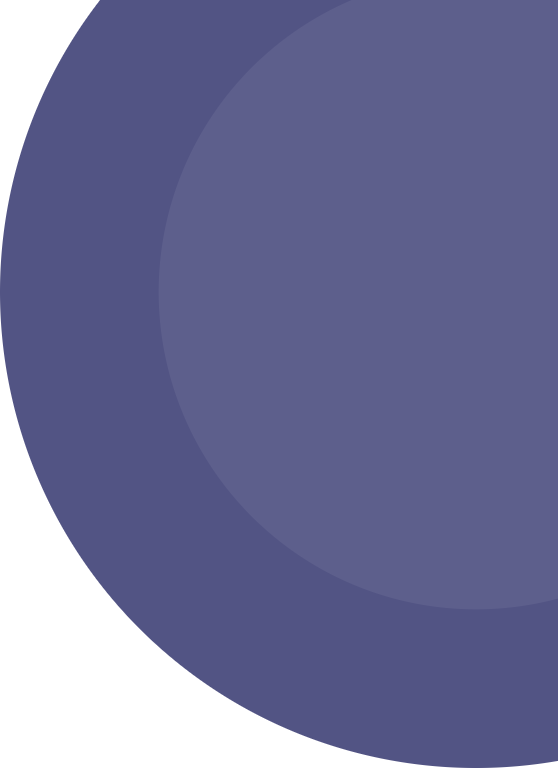
A WebGL 1 fragment shader for this background:

```glsl
precision highp float;
// Two concentric muted indigo discs, cropped at the top and right, on white.

uniform vec2 u_resolution;

const vec3 PAPER = vec3(1.0);
const vec3 OUTER_INDIGO = vec3(0.322, 0.329, 0.518);
const vec3 INNER_INDIGO = vec3(0.365, 0.373, 0.549);

// Outer radius in canvas heights; the disc touches the left and bottom edges.
const float OUTER_RADIUS = 0.6198;
const float INNER_RADIUS = OUTER_RADIUS * 2.0 / 3.0;

// Antialiased coverage of a disc, with an edge one pixel wide.
float discCoverage(vec2 point, vec2 center, float radius, float pixel) {
    float dist = length(point - center) - radius;
    return clamp(0.5 - dist / pixel, 0.0, 1.0);
}

void main() {
    // Canvas heights as units, origin at the lower left.
    float pixel = 1.0 / u_resolution.y;
    vec2 point = gl_FragCoord.xy * pixel;
    vec2 center = vec2(OUTER_RADIUS);

    // Layers from back to front.
    vec3 color = PAPER;
    color = mix(color, OUTER_INDIGO, discCoverage(point, center, OUTER_RADIUS, pixel));
    color = mix(color, INNER_INDIGO, discCoverage(point, center, INNER_RADIUS, pixel));

    gl_FragColor = vec4(color, 1.0);
}
```
